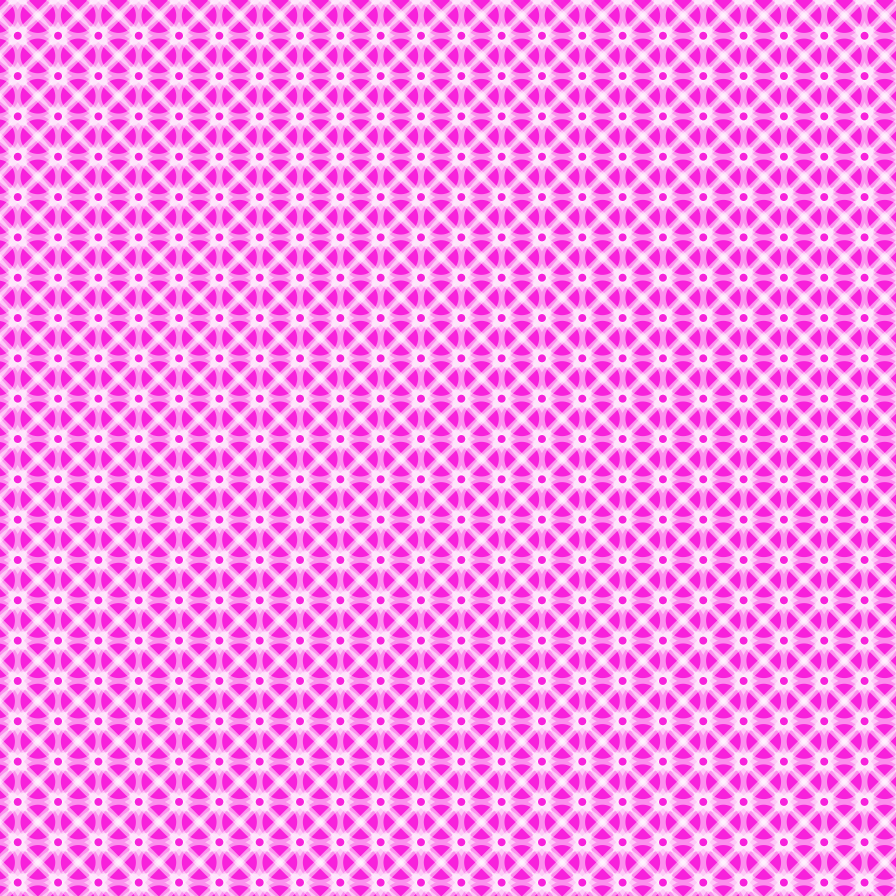
Give the GLSL for this pattern, as a WebGL 2 fragment shader.

```glsl
#version 300 es
precision highp float;
// Magenta lattice of translucent white bands: eight-point stars, round eyes and crossed diagonals.

uniform vec2 u_resolution;
out vec4 fragColor;

const float REPEATS = 22.22;               // cells across the canvas
const vec2 FIRST_EYE = vec2(0.0198, 0.0150); // canvas position of one eye

// Sizes in cells
const float EYE_RADIUS = 0.098;
const float DISC_RADIUS = 0.43;
const float BAND_HALF_WIDTH = 0.108;
const float CORE_HALF_WIDTH = 0.052;
const float CORE_HALF_LENGTH = 0.5;
const float STAR_TIP = 0.35;
const float STAR_VALLEY = 0.225;

const vec3 MAGENTA = vec3(0.97, 0.13, 0.86);
const vec3 WHITE = vec3(1.0);
const float GLAZE = 0.5;                   // opacity of one white layer

const float PI = 3.14159265;

// Coverage of a shape from its signed distance, softened over one pixel
float cover(float dist, float pixel) {
    return clamp(0.5 - dist / pixel, 0.0, 1.0);
}

// Signed distance to the nearest edge of an eight-point star
float starDistance(vec2 p) {
    float sector = PI / 4.0;
    float angle = abs(mod(atan(p.y, p.x) + sector * 0.5, sector) - sector * 0.5);
    vec2 folded = length(p) * vec2(cos(angle), sin(angle));
    vec2 tip = vec2(STAR_TIP, 0.0);
    vec2 valley = STAR_VALLEY * vec2(cos(sector * 0.5), sin(sector * 0.5));
    vec2 edge = valley - tip;
    vec2 normal = normalize(vec2(edge.y, -edge.x));
    return dot(folded - tip, normal);
}

// Lay one translucent white layer over a colour
vec3 glaze(vec3 color, float coverage) {
    return mix(color, WHITE, GLAZE * coverage);
}

void main() {
    float canvas = min(u_resolution.x, u_resolution.y);
    float pixel = REPEATS / canvas;
    vec2 cell = (gl_FragCoord.xy / canvas - FIRST_EYE) * REPEATS;

    // Offsets from the nearest eye and from the nearest crossing
    vec2 fromEye = fract(cell + 0.5) - 0.5;
    vec2 fromCross = fract(cell) - 0.5;

    vec3 color = MAGENTA;

    // Waisted upright and level bands left between discs
    color = glaze(color, cover(DISC_RADIUS - length(fromCross), pixel));

    // Both diagonal bands, each with a brighter lens along its core
    vec2 diagonal = vec2(fromCross.x + fromCross.y, fromCross.x - fromCross.y) * sqrt(0.5);
    for (int i = 0; i < 2; i++) {
        float across = abs(diagonal.x);
        float along = diagonal.y / CORE_HALF_LENGTH;
        float lens = CORE_HALF_WIDTH * (1.0 - along * along);
        float eyeAcross = abs(fromEye.x + (i == 0 ? fromEye.y : -fromEye.y)) * sqrt(0.5);
        color = glaze(color, cover(min(across, eyeAcross) - BAND_HALF_WIDTH, pixel));
        color = glaze(color, cover(across - lens, pixel));
        diagonal = diagonal.yx;
    }

    // Star and its eye
    color = glaze(color, cover(starDistance(fromEye), pixel));
    color = mix(color, MAGENTA, cover(length(fromEye) - EYE_RADIUS, pixel));

    fragColor = vec4(color, 1.0);
}
```
